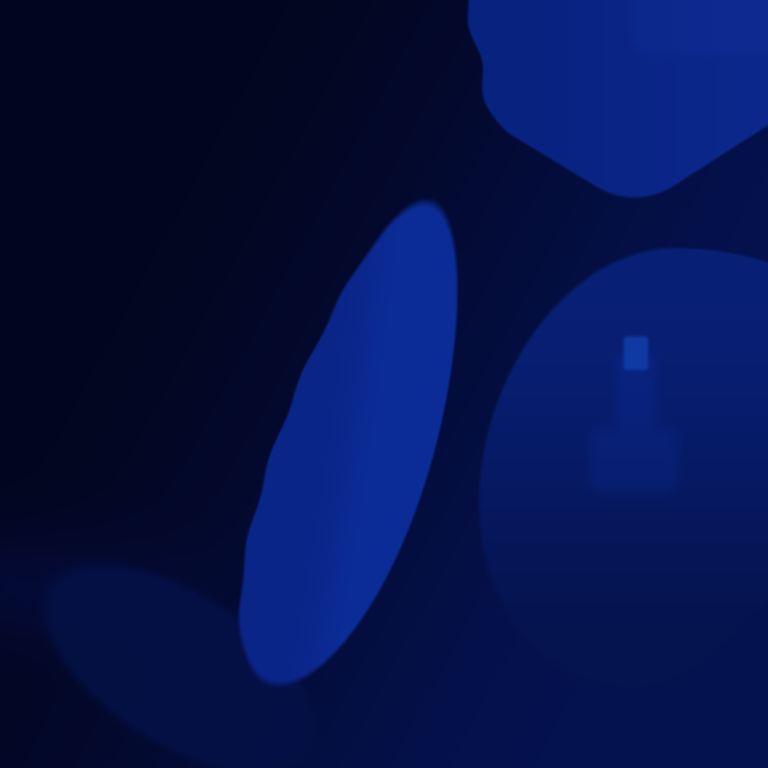
A WebGL 1 fragment shader for this background:

```glsl
precision mediump float;
// Deep blue abstract: a bright slanted leaf, a cut slab above and a fading pod
// on the right, over a dark navy gradient. Leaf and pod are bent, tapered
// ellipses; the slab is a rounded intersection of half planes.

uniform vec2 u_resolution;

// Antialiased coverage of a signed distance, with a slight extra softness.
float cover(float dist, float softness) {
    float w = softness + 0.8 / min(u_resolution.x, u_resolution.y);
    return 1.0 - smoothstep(-w, w, dist);
}

// Maximum of two distances with a rounded corner of size k.
float smoothMax(float a, float b, float k) {
    float h = max(k - abs(a - b), 0.0) / k;
    return max(a, b) + 0.25 * h * h * k;
}

// Signed distance to the half plane bounded by a line through a point.
float halfPlane(vec2 p, vec2 point, vec2 outward) {
    return dot(p - point, outward);
}

// Distance to a soft-cornered box.
float box(vec2 p, vec2 halfSize, float radius) {
    vec2 q = abs(p) - halfSize + radius;
    return length(max(q, 0.0)) + min(max(q.x, q.y), 0.0) - radius;
}

// Approximate distance to an ellipse whose axis and width vary along its height.
float bentEllipse(float side, float along, float halfWidth) {
    return (length(vec2(side / halfWidth, along)) - 1.0) * halfWidth;
}

vec3 backdrop(vec2 p) {
    float light = smoothstep(0.2, 1.0, 0.75 * p.x + 0.4 * (1.0 - p.y));
    vec3 col = mix(vec3(0.008, 0.020, 0.118), vec3(0.016, 0.070, 0.315), light);

    // Faint haze entering from the left edge
    float haze = exp(-pow((p.y - 0.235) / 0.075, 2.0)) * (1.0 - smoothstep(0.0, 0.35, p.x));
    col += haze * vec3(0.003, 0.016, 0.070);

    // Dim tilted oval at the lower left
    vec2 q = p - vec2(0.232, 0.130);
    q = vec2(0.84 * q.x - 0.54 * q.y, 0.54 * q.x + 0.84 * q.y);
    float oval = (length(q / vec2(0.198, 0.098)) - 1.0) * 0.098;
    return mix(col, vec3(0.016, 0.064, 0.275), 0.85 * cover(oval, 0.007));
}

vec3 addSlab(vec3 col, vec2 p) {
    float left = halfPlane(p, vec2(0.607, 1.0), vec2(-0.979, -0.204));
    left += 0.004 * sin(p.y * 70.0);
    float lowerLeft = halfPlane(p, vec2(0.648, 0.835), vec2(-0.519, -0.855));
    float lowerRight = halfPlane(p, vec2(1.0, 0.837), vec2(0.541, -0.841));
    float slab = smoothMax(lowerLeft, lowerRight, 0.057);
    slab = smoothMax(slab, left, 0.02);

    // Slightly lighter patch in the top right corner
    float patchMask = cover(box(p - vec2(0.97, 1.08), vec2(0.15), 0.03), 0.008);
    vec3 blue = mix(vec3(0.030, 0.132, 0.500), vec3(0.042, 0.153, 0.545), smoothstep(0.65, 1.0, p.x));
    blue += 0.6 * patchMask * vec3(0.014, 0.020, 0.040);
    return mix(col, blue, cover(slab, 0.0015));
}

vec3 addPod(vec3 col, vec2 p) {
    float along = (p.y - 0.389) / 0.288;
    float side = p.x - (0.8555 + 0.022 * along);
    float halfWidth = side < 0.0 ? 0.229 - 0.013 * along : 0.2565 + 0.103 * along;
    float pod = bentEllipse(side, along, max(halfWidth, 0.05));
    vec3 blue = mix(vec3(0.018, 0.074, 0.305), vec3(0.028, 0.120, 0.455), smoothstep(0.12, 0.62, p.y));

    // Vague stem under a small bright window
    float stem = box(p - vec2(0.828, 0.455), vec2(0.026, 0.085), 0.02);
    float foot = box(p - vec2(0.825, 0.400), vec2(0.057, 0.042), 0.02);
    blue += 0.45 * cover(min(stem, foot), 0.012) * vec3(0.012, 0.045, 0.130);
    float window = box(p - vec2(0.828, 0.540), vec2(0.016, 0.022), 0.006);
    blue = mix(blue, vec3(0.060, 0.225, 0.640), cover(window, 0.003));

    float softness = mix(0.006, 0.002, smoothstep(0.1, 0.4, p.y));
    return mix(col, blue, cover(pod, softness));
}

vec3 addLeaf(vec3 col, vec2 p) {
    float along = (p.y - 0.423) / 0.314;
    float side = p.x - (0.4636 + 0.095 * along - 0.005 * along * along);
    float leaf = bentEllipse(side, along, max(0.1047 - 0.015 * along, 0.03));
    // Small ripples on the left edge only
    leaf += 0.0022 * sin(p.y * 58.0) * smoothstep(0.0, -0.06, side) * (1.0 - along * along);

    float glow = smoothstep(-0.05, 0.04, side + 0.05 * along);
    vec3 blue = mix(vec3(0.040, 0.145, 0.535), vec3(0.045, 0.172, 0.590), glow);
    return mix(col, blue, cover(leaf, 0.0015));
}

void main() {
    vec2 p = gl_FragCoord.xy / u_resolution;
    vec3 col = backdrop(p);
    col = addSlab(col, p);
    col = addPod(col, p);
    col = addLeaf(col, p);
    gl_FragColor = vec4(col, 1.0);
}
```
